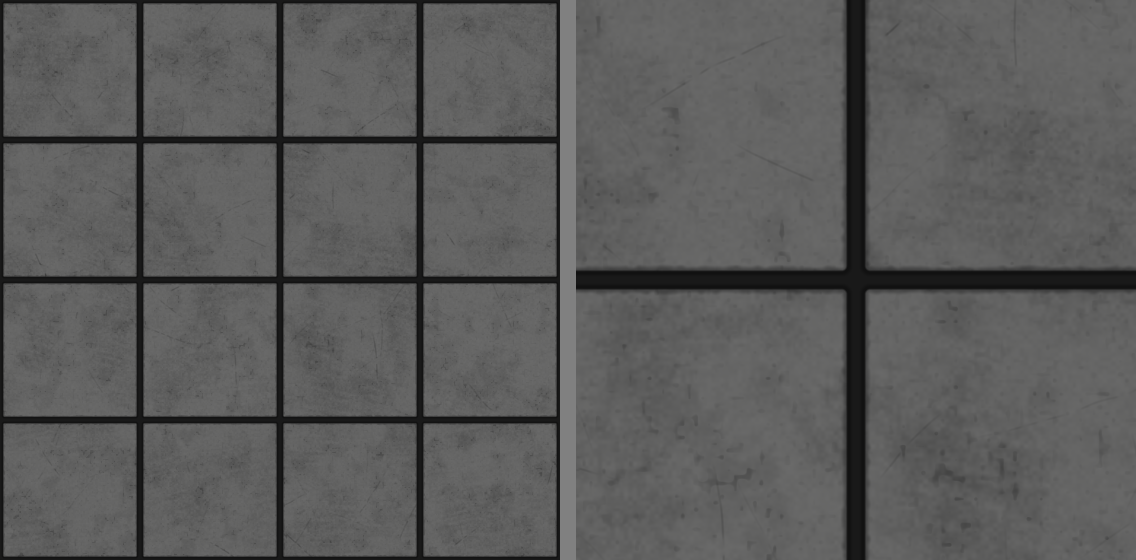
Left: the whole. Right: its middle third, enlarged.
Reproduce this texture procedurally as a WebGL 1 fragment shader.

```glsl
precision highp float;

uniform vec2 u_resolution;

#define TILES 4.0
#define GROUT_HALF 0.022
#define BEVEL 0.015
#define CORNER 0.012
#define SCRATCHES 11
#define SCRATCH_WIDTH 0.0025
#define STAIN 0.075
#define GRAIN 0.075
#define TILE_COLOR vec3(0.388, 0.388, 0.386)
#define RIM_COLOR vec3(0.255)
#define GROUT_COLOR vec3(0.098)
#define GROOVE_COLOR vec3(0.065)

float hash(vec2 p) {
  vec3 q = fract(p.xyx * vec3(0.1031, 0.1030, 0.0973));
  q += dot(q, q.yzx + 33.33);
  return fract((q.x + q.y) * q.z);
}

vec2 hash2(vec2 p) {
  return vec2(hash(p), hash(p + vec2(37.0, 91.0)));
}

float noise(vec2 p) {
  vec2 i = floor(p);
  vec2 f = fract(p);
  f = f * f * (3.0 - 2.0 * f);
  float low = mix(hash(i), hash(i + vec2(1.0, 0.0)), f.x);
  float high = mix(hash(i + vec2(0.0, 1.0)), hash(i + 1.0), f.x);
  return mix(low, high, f.y);
}

float fbm(vec2 p) {
  float sum = 0.0;
  float amplitude = 0.5;
  for (int i = 0; i < 5; i++) {
    sum += amplitude * noise(p);
    p = mat2(1.6, 1.2, -1.2, 1.6) * p + 17.3;
    amplitude *= 0.55;
  }
  return sum;
}

// Signed distance to the tile border, positive inside
float tileDistance(vec2 p) {
  vec2 q = abs(p) - (0.5 - GROUT_HALF - CORNER);
  return CORNER - length(max(q, 0.0)) - min(max(q.x, q.y), 0.0);
}

// Thin, slightly bent strokes that fade at both ends
float scratches(vec2 p, vec2 cell, float pixel) {
  float total = 0.0;
  for (int i = 0; i < SCRATCHES; i++) {
    vec2 seed = cell * 13.0 + float(i) * vec2(7.0, 3.0) + 5.0;
    vec2 shape = hash2(seed + 60.0);
    float angle = 1.57 + (hash(seed + 20.0) - 0.5) * 2.6;
    vec2 along = vec2(cos(angle), sin(angle));
    vec2 q = p - (hash2(seed) - 0.5) * 0.9;
    float t = dot(q, along);
    float halfLength = mix(0.04, 0.36, shape.x * shape.x);
    float bend = (shape.y - 0.5) * 0.9 * t * t + 0.008 * (noise(vec2(t * 14.0, shape.y * 90.0)) - 0.5);
    float gap = abs(dot(q, vec2(-along.y, along.x)) - bend);
    float line = 1.0 - smoothstep(0.0, SCRATCH_WIDTH + pixel, gap);
    float fade = 1.0 - smoothstep(0.4, 1.0, abs(t) / halfLength);
    float broken = smoothstep(0.15, 0.6, noise(vec2(t * 45.0, shape.x * 70.0)));
    total += line * fade * broken * mix(0.025, 0.12, pow(hash(seed + 80.0), 3.0));
  }
  return min(total, 0.16);
}

// Relative brightness of the worn surface
float surface(vec2 p, vec2 cell, float pixel) {
  vec2 s = p + hash2(cell + 3.0) * 40.0 + 10.0;
  float stain = smoothstep(0.38, 0.78, fbm(s * 3.5));
  float smudge = smoothstep(0.52, 0.76, fbm(s * 9.0 + 50.0));
  float tilt = (hash(cell + 11.0) - 0.5) * 0.7;
  float streak = noise(vec2(s.x * 5.0, (s.y + tilt * p.x) * 55.0)) - 0.5;
  float grain = 0.6 * noise(s * 96.0) + 0.4 * noise(s * 53.0 + 9.0) - 0.5;
  float pits = smoothstep(0.72, 0.95, noise(s * 64.0 + 31.0));

  float shade = 1.03 - STAIN * stain - 0.07 * smudge;
  shade += streak * 0.05 * (0.3 + stain);
  shade += grain * GRAIN * (1.0 + stain);
  shade -= pits * (0.05 + 0.1 * smudge);
  shade += (hash(cell + 29.0) - 0.5) * 0.025;
  return shade - scratches(p, cell, pixel) * 1.6;
}

void main() {
  vec2 grid = gl_FragCoord.xy / u_resolution * TILES;
  vec2 cell = mod(floor(grid), TILES);
  vec2 p = fract(grid) - 0.5;
  float pixel = TILES / min(u_resolution.x, u_resolution.y);

  // Grout, darkest beside the tiles; it hides the change of noise per cell
  float edge = tileDistance(p);
  float groove = smoothstep(-0.017, -0.004, edge);
  vec3 grout = mix(GROUT_COLOR, GROOVE_COLOR, groove);

  // Tile face with a shaded, slightly uneven rim
  float wobble = (noise(p * 60.0 + cell * 41.0 + 100.0) - 0.5) * 0.006;
  float rim = smoothstep(0.0, BEVEL, edge + wobble);
  vec3 face = mix(RIM_COLOR, TILE_COLOR, rim) * surface(p, cell, pixel);

  float inside = smoothstep(-0.5 * pixel - 0.002, 0.5 * pixel + 0.002, edge);
  gl_FragColor = vec4(mix(grout, face, inside), 1.0);
}
```
